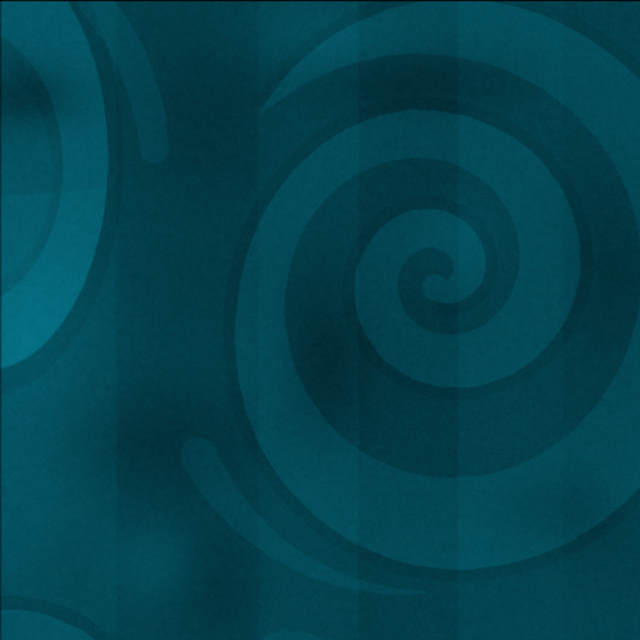
This background is drawn by a WebGL 2 fragment shader. Its source:

```glsl
#version 300 es
precision highp float;
// Draws a teal painted backdrop with a large spiral, curled strokes, panels and soft stains.

uniform vec2 u_resolution;
out vec4 fragColor;

const vec3 DEEP_TEAL = vec3(0.005, 0.165, 0.200);
const vec3 BRIGHT_TEAL = vec3(0.020, 0.450, 0.530);
const float BASE_TONE = 0.37;
const float GRAIN = 0.09;
const float EDGE_WOBBLE = 0.002;
const float SHADOW_WIDTH = 0.020;
const vec2 SPIRAL_CENTER = vec2(0.684, 0.570);
const float HALF_PI = 1.5707963;

// Inner and outer radius of the spiral band at each quarter turn.
const vec2 BAND[13] = vec2[13](
    vec2(0.008, 0.042), vec2(0.022, 0.072), vec2(0.042, 0.102), vec2(0.061, 0.128),
    vec2(0.091, 0.173), vec2(0.124, 0.221), vec2(0.180, 0.257), vec2(0.234, 0.306),
    vec2(0.316, 0.458), vec2(0.319, 0.436), vec2(0.345, 0.430), vec2(0.404, 0.326),
    vec2(0.500, 0.280));

// Left edge of each vertical panel and the change of tone there.
const vec2 PANELS[5] = vec2[5](
    vec2(0.182, -0.07), vec2(0.404, 0.06), vec2(0.560, -0.08),
    vec2(0.716, 0.09), vec2(0.880, -0.04));

float hash(vec2 p) {
    vec3 q = fract(p.xyx * 0.1031);
    q += dot(q, q.yzx + 33.33);
    return fract((q.x + q.y) * q.z);
}

float noise(vec2 p) {
    vec2 i = floor(p), f = fract(p);
    f = f * f * (3.0 - 2.0 * f);
    return mix(mix(hash(i), hash(i + vec2(1, 0)), f.x),
               mix(hash(i + vec2(0, 1)), hash(i + 1.0), f.x), f.y);
}

float fill(float d) {
    float w = 0.001 + 0.7 / u_resolution.y;
    return 1.0 - smoothstep(-w, w, d);
}

float glow(vec2 p, vec2 center, vec2 size) {
    vec2 q = (p - center) / size;
    return exp(-dot(q, q));
}

float ellipse(vec2 p, vec2 center, vec2 size) {
    return (length((p - center) / size) - 1.0) * min(size.x, size.y);
}

// Distance to an arc whose half width tapers between its two ends.
float arcStroke(vec2 p, vec2 center, float radius, vec2 angles, vec2 widths) {
    vec2 d = p - center;
    float s = clamp((atan(d.y, d.x) - angles.x) / (angles.y - angles.x), 0.0, 1.0);
    float a = mix(angles.x, angles.y, s);
    return length(d - radius * vec2(cos(a), sin(a))) - mix(widths.x, widths.y, s);
}

// Catmull-Rom blend of the band radii.
vec2 bandRadii(float t) {
    int i = int(floor(t));
    float f = fract(t);
    vec2 a = BAND[max(i - 1, 0)], b = BAND[i], c = BAND[min(i + 1, 12)], d = BAND[min(i + 2, 12)];
    return b + 0.5 * f * (c - a + f * (2.0 * a - 5.0 * b + 4.0 * c - d + f * (3.0 * (b - c) + d - a)));
}

// Returns band coverage and the shadow beyond its outer edge.
vec2 spiral(vec2 p) {
    vec2 d = p - SPIRAL_CENTER;
    float r = length(d), turn = mod(atan(d.y, d.x) / HALF_PI + 1.0, 4.0);
    vec2 result = vec2(fill(length(p - vec2(0.680, 0.551)) - 0.020), 0.0);
    for (int k = 0; k < 3; k++) {
        vec2 radii = bandRadii(min(turn + 4.0 * float(k), 11.999));
        float exists = smoothstep(0.0, 0.012, radii.y - radii.x);
        float beyond = r - radii.y;
        result.x = max(result.x, fill(max(radii.x - r, beyond)) * exists);
        result.y = max(result.y, (1.0 - fill(beyond)) * fill(beyond - SHADOW_WIDTH) * exists);
    }
    return result;
}

float stains(vec2 p) {
    float dark = 0.26 * glow(p, vec2(0.51, 0.43), vec2(0.07, 0.13))
        + 0.17 * glow(p, vec2(0.25, 0.30), vec2(0.15, 0.10))
        + 0.15 * glow(p, vec2(0.34, 0.09), vec2(0.07, 0.09))
        + 0.15 * glow(p, vec2(0.32, 0.82), vec2(0.11, 0.17))
        + 0.15 * glow(p, vec2(0.64, 0.87), vec2(0.22, 0.05))
        + 0.17 * glow(p, vec2(0.96, 0.58), vec2(0.09, 0.16))
        + 0.18 * glow(p, vec2(0.89, 0.20), vec2(0.09, 0.07))
        + 0.36 * glow(p, vec2(0.04, 0.85), vec2(0.09, 0.05))
        + 0.12 * glow(p, SPIRAL_CENTER, vec2(0.34, 0.36));
    float light = 0.22 * glow(p, vec2(0.06, 0.48), vec2(0.12, 0.16))
        + 0.16 * glow(p, vec2(0.03, 0.24), vec2(0.12, 0.20))
        + 0.17 * glow(p, vec2(0.24, 0.12), vec2(0.07, 0.06))
        + 0.16 * glow(p, vec2(0.71, 0.63), vec2(0.08, 0.07))
        + 0.14 * glow(p, vec2(0.50, 0.95), vec2(0.12, 0.06));
    return light - dark;
}

void main() {
    vec2 uv = gl_FragCoord.xy / u_resolution;
    vec2 p = uv + EDGE_WOBBLE * (vec2(noise(uv * 45.0), noise(uv * 45.0 + 71.0)) - 0.5);

    // Stained ground and panels
    float tone = BASE_TONE + stains(p) + 0.06 * (noise(p * 9.0) - 0.5);
    for (int i = 0; i < 5; i++) tone += PANELS[i].y * (1.0 - fill(p.x - PANELS[i].x));

    // Large spiral and its lower tail
    vec2 band = spiral(p);
    tone += 0.17 * band.x - 0.06 * band.y * (1.0 - band.x);
    float tail = arcStroke(p, vec2(0.651, 0.453), 0.378, vec2(-2.69, -1.54), vec2(0.029, 0.002));
    tone += 0.13 * fill(tail);

    // Curl at the upper left with a hanging stroke
    float curl = ellipse(p, vec2(-0.026, 0.753), vec2(0.195, 0.332));
    float hollow = ellipse(p, vec2(-0.052, 0.740), vec2(0.150, 0.217));
    float lowerWash = fill(p.y - 0.693 - 0.08 * p.x);
    tone -= 0.08 * fill(curl - 0.024) * (1.0 - fill(curl));
    tone += fill(curl) * (0.25 + 0.07 * lowerWash - 0.16 * fill(hollow));
    tone += 0.07 * fill(ellipse(p, vec2(-0.060, 0.730), vec2(0.142, 0.185)));
    float drop = arcStroke(p, vec2(-0.156, 0.740), 0.398, vec2(0.07, 0.70), vec2(0.023, 0.026));
    tone += 0.13 * fill(drop) * (1.0 - fill(curl));

    // Rounded forms along the bottom
    float mound = length(p - vec2(0.013, -0.172)) - 0.219;
    tone += 0.14 * fill(mound) - 0.10 * fill(mound - 0.022) * (1.0 - fill(mound));
    tone += 0.12 * fill(ellipse(p, vec2(0.456, -0.006), vec2(0.050, 0.020)));

    // Fine grain, then the dark top and left borders
    tone += GRAIN * (noise(uv * 330.0) - 0.5) + 0.5 * GRAIN * (noise(uv * 130.0) - 0.5);
    vec3 color = mix(DEEP_TEAL, BRIGHT_TEAL, clamp(tone, 0.0, 1.0));
    color *= 1.0 - 0.85 * smoothstep(0.997, 0.999, uv.y);
    color *= 1.0 - 0.35 * (1.0 - smoothstep(0.001, 0.004, uv.x));
    fragColor = vec4(color, 1.0);
}
```
